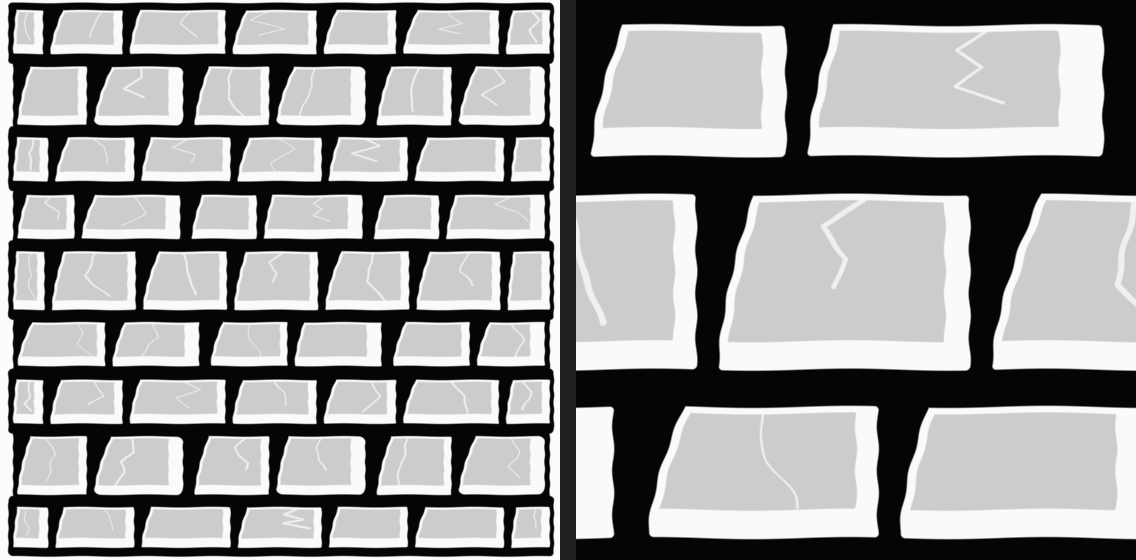
Left: the whole. Right: its middle third, enlarged.
Reproduce this texture procedurally as a Shadertoy shader.

```glsl
// Cartoon stone wall: nine courses of leaning grey blocks with white bevels,
// set in black mortar on a white sheet. Courses repeat short-tall-short; joints
// follow an even pitch with a swing per course. Cracks are hashed polylines.

const float SHEET = 768.0;            // design units across the canvas
const vec3 MORTAR = vec3(0.018);
const vec3 BEVEL  = vec3(0.98);
const vec3 STONE  = vec3(0.80);
const vec3 CRACK  = vec3(0.94);

float hash(vec2 v) {
    return fract(sin(dot(v, vec2(127.1, 311.7))) * 43758.5453);
}

float box(vec2 p, vec2 lo, vec2 hi, float radius) {
    vec2 q = abs(p - 0.5 * (lo + hi)) - 0.5 * (hi - lo) + radius;
    return length(max(q, 0.0)) + min(max(q.x, q.y), 0.0) - radius;
}

float segment(vec2 p, vec2 a, vec2 b) {
    vec2 pa = p - a, ba = b - a;
    return length(pa - ba * clamp(dot(pa, ba) / dot(ba, ba), 0.0, 1.0));
}

// Smooth coverage of a signed distance
float cover(float d) {
    float soft = max(SHEET / iResolution.y, 0.5);
    return smoothstep(soft, -soft, d);
}

// Position of the k-th vertical joint: start and swing differ per course
float joint(int row, int k) {
    vec2 course[6] = vec2[6](vec2(64, -16), vec2(124, 10), vec2(71, -7),
                             vec2(107, 23), vec2(66, 0), vec2(149, 7));
    vec2 c = course[row % 6];
    bool swung = k % (row % 2 == 0 ? 3 : 2) == 1;
    return c.x + 125.0 * float(k) + (swung ? c.y : 0.0);
}

// Distance to a crack wandering down through the face lo..hi
float crack(vec2 p, vec2 lo, vec2 hi, vec2 id) {
    float d = 1e3, pieces = 2.0 + floor(2.6 * hash(id + 3.1));
    float middle = mix(0.35, 0.75, hash(id + 5.7));
    float reach = mix(0.6, 1.05, hash(id + 8.3));
    p.x += 3.0 * hash(id + 1.9) * sin(p.y * 0.16 + id.x);
    vec2 last = mix(lo, hi, vec2(middle, 0.0));
    for (float i = 1.0; i <= pieces; i++) {
        float x = middle + 0.5 * (hash(id + i * 7.3) - 0.5);
        float y = reach * (i + 0.5 * (hash(id + i * 4.7) - 0.5) * step(i, pieces - 0.5)) / pieces;
        vec2 next = mix(lo, hi, vec2(x, y));
        d = min(d, segment(p, last, next));
        last = next;
    }
    return d - mix(0.5, 1.5, hash(id + 2.2));
}

// Paint one block: white bevel, grey face, optional crack
void block(inout vec3 col, vec2 p, vec2 lo, vec2 hi, vec2 id, bool wide, bool tall) {
    vec2 size = hi - lo;
    float lean = min(size.y * mix(0.2, 0.34, hash(id)), 0.25 * size.x - 6.0);
    float rise = clamp((hi.y - p.y) / size.y, 0.0, 1.0);
    float side = lo.x + lean * pow(rise, 1.6) - p.x;
    float radius = wide && tall ? 9.0 : 2.0;

    float outer = max(box(p, lo, hi, radius), 0.93 * side);
    col = mix(col, BEVEL, cover(outer));

    vec2 faceLo = lo + vec2(4, 3);
    vec2 faceHi = hi - vec2(wide ? 20.0 : 10.0 + 2.5 * hash(id + 6.4), 13);
    float face = max(box(p, faceLo, faceHi, 1.0), 0.93 * (side + 4.0));
    vec3 stone = STONE;
    if (hash(id + 9.6) < 0.7)
        stone = mix(stone, CRACK, cover(crack(p, faceLo + vec2(lean * 0.5, 0), faceHi, id)));
    col = mix(col, stone, cover(face));
}

void mainImage(out vec4 fragColor, in vec2 fragCoord) {
    // Sheet coordinates, measured down from the top, with a slight hand wobble
    vec2 p = fragCoord / iResolution.xy * SHEET;
    p.y = SHEET - p.y;
    p += 0.5 * sin(p.yx * vec2(0.31, 0.07));

    vec3 col = vec3(0.99);
    col = mix(col, MORTAR, cover(box(p, vec2(18, 8), vec2(754, 758), 4.0)));

    for (int row = 0; row < 9; row++) {
        bool even = row % 2 == 0, tall = row % 3 == 1;
        float top = 14.0 + 253.5 * float(row / 3) + float[3](0.0, 77.5, 174.5)[row % 3];
        float bottom = min(top + (tall ? 80.0 : 60.0), 751.0);

        // Every other course sits on a wider mortar slab
        if (even) {
            float slab = box(p, vec2(11.5, max(top - 15.0, 4.0)),
                             vec2(759.5, min(bottom + 14.0, 763.0)), 6.0);
            col = mix(col, MORTAR, cover(slab));
        }
        if (p.y < top - 4.0 || p.y > bottom + 4.0) continue;

        int count = even ? 7 : 6;
        for (int k = 0; k < count; k++) {
            bool wide = !even && k % 2 == 1;
            float left = k == 0 ? (even ? 18.0 : 24.0)
                                : joint(row, k - 1) + (!even && k % 2 == 0 ? 8.0 : 5.0);
            float right = k == count - 1 ? (even ? 754.0 : 747.0)
                                         : joint(row, k) - (wide ? 8.0 : 5.0);
            block(col, p, vec2(left, top), vec2(right, bottom),
                  vec2(k, row) + 1.0, wide, tall);
        }
    }
    fragColor = vec4(col, 1.0);
}
```
